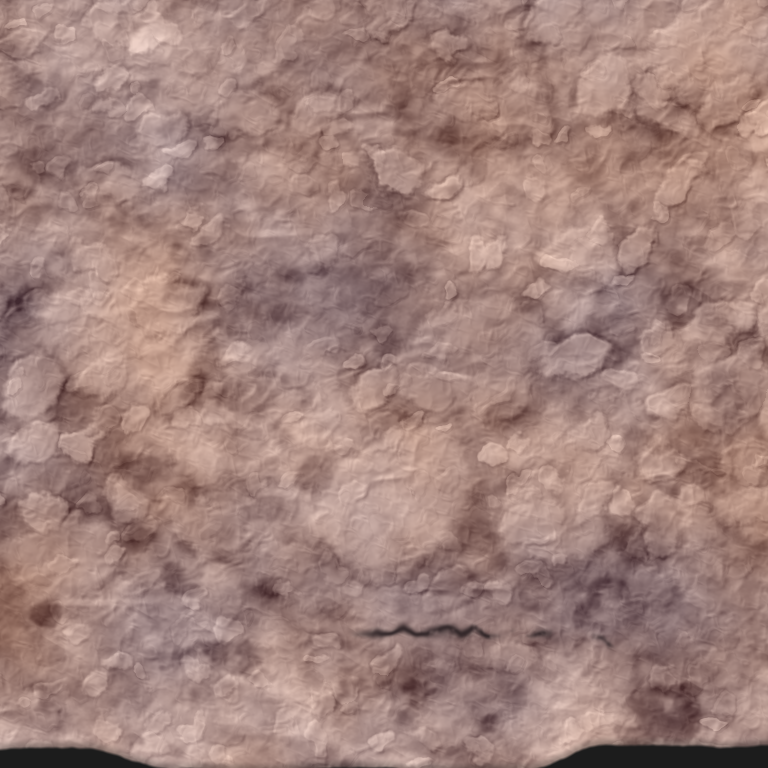
A WebGL 1 fragment shader for this texture:

```glsl
precision highp float;
// A weathered pink conglomerate: rough pale stones of three sizes set in a
// flaky matrix, over a greyer bed with a broken dark crack and a black gap below.
// Warped elliptical cells and ridged noise form a height field lit from upper left.
uniform vec2 u_resolution;

float hash(vec2 p) {
  vec3 q = fract(vec3(p.xyx) * 0.1031);
  q += dot(q, q.yzx + 33.33);
  return fract((q.x + q.y) * q.z);
}

float noise(vec2 p) {
  vec2 i = floor(p), f = fract(p);
  f = f * f * (3.0 - 2.0 * f);
  return mix(mix(hash(i), hash(i + vec2(1, 0)), f.x),
             mix(hash(i + vec2(0, 1)), hash(i + vec2(1, 1)), f.x), f.y);
}

float fbm(vec2 p) {
  float sum = 0.0, amp = 0.5;
  for (int i = 0; i < 4; i++) {
    sum += amp * noise(p);
    p = mat2(1.6, 1.2, -1.2, 1.6) * p + 17.3;
    amp *= 0.5;
  }
  return sum / 0.94;
}

// Ridged noise gives the curled flakes and small chips of the surface
float chips(vec2 p) {
  float sum = 0.0, amp = 0.5;
  p *= 22.0;
  for (int i = 0; i < 4; i++) {
    vec2 bend = vec2(noise(p * 0.8 + 5.0), noise(p * 0.8 + 31.0));
    float ridge = 2.0 * noise(p + 1.5 * bend) - 1.0;
    sum += amp * (1.0 - sqrt(ridge * ridge + 0.012));
    p = mat2(1.4, 1.0, -1.0, 1.4) * p + 9.7;
    amp *= 0.62;
  }
  return sum;
}

// Scattered tilted ellipses: x = distance (1 at the outline), y = stone id
vec2 stones(vec2 p, float cells, float share, float seed) {
  vec2 q = p * cells, home = floor(q), nearest = vec2(3.0, 0.0);
  for (int y = -1; y <= 1; y++) {
    for (int x = -1; x <= 1; x++) {
      vec2 cell = home + vec2(x, y), key = cell + seed;
      if (hash(key + 3.7) > share) continue;
      vec2 jitter = vec2(hash(key + 11.1), hash(key + 23.9));
      vec2 d = q - cell - 0.2 - 0.6 * jitter;
      float turn = 0.9 * hash(key + 41.3) - 0.1;
      d = mat2(cos(turn), -sin(turn), sin(turn), cos(turn)) * d;
      d.y *= 1.1 + 0.5 * hash(key + 57.0);
      float dist = length(d) / mix(0.28, 0.58, hash(key + 71.0));
      if (dist < nearest.x) nearest = vec2(dist, hash(key + 83.0));
    }
  }
  return nearest;
}

float cover(float d) { return smoothstep(1.12, 0.78, d); }
float rim(float d) { return exp(-pow((d - 1.12) * 5.5, 2.0)); }

vec2 warp(vec2 p) {
  vec2 coarse = vec2(fbm(p * 9.0 + 2.0), fbm(p * 9.0 + 47.0)) - 0.5;
  vec2 fine = vec2(fbm(p * 42.0), fbm(p * 42.0 + 19.0)) - 0.5;
  return p + 0.07 * coarse + 0.03 * fine;
}

float height(vec2 p, float bed) {
  vec2 w = warp(p);
  float h = 0.13 * cover(stones(w, 4.5, 0.5, 13.0).x) * (1.0 - bed);
  h += 0.1 * cover(stones(w, 11.0, 0.5, 37.0).x) * (1.0 - 0.6 * bed);
  h += 0.05 * cover(stones(w, 25.0, 0.55, 71.0).x);
  return h + 0.45 * chips(p * vec2(1.0, 1.1));
}

void main() {
  vec2 p = gl_FragCoord.xy / u_resolution;
  float bed = smoothstep(0.29, 0.2, p.y + 0.06 * (noise(p * 7.0) - 0.5));
  vec2 w = warp(p), layer = p * vec2(1.0, 1.2);
  vec2 big = stones(w, 4.5, 0.5, 13.0);
  vec2 mid = stones(w, 11.0, 0.5, 37.0);
  vec2 small = stones(w, 25.0, 0.55, 71.0);

  // Matrix tone, then stones from small to large, with patchy shaded rims
  float patchy = smoothstep(0.25, 0.65, noise(p * 26.0 + 70.0));
  float tone = 0.51 + 0.85 * (fbm(layer * 8.0 + 8.0) - 0.5) + 0.5 * (fbm(layer * 40.0) - 0.5);
  tone += cover(small.x) * (small.y - 0.35) * 0.3 - 0.06 * rim(small.x) * patchy;
  tone = mix(tone, 0.5 + 0.42 * mid.y, 0.5 * cover(mid.x) * (1.0 - 0.5 * bed));
  tone -= 0.17 * rim(mid.x) * patchy * (1.0 - 0.5 * bed);
  float bigCover = cover(big.x) * (1.0 - bed);
  tone = mix(tone, 0.56 + 0.26 * big.y, 0.55 * bigCover);
  tone -= 0.18 * rim(big.x) * patchy * (1.0 - bed);

  // Relief light, flake tone and scattered pits
  float slope = height(p, bed) - height(p + vec2(-0.0026, 0.0034), bed);
  tone += clamp(1.75 * slope, -0.34, 0.4);
  float pits = smoothstep(0.58, 0.76, fbm(layer * 17.0 + 60.0));
  tone -= pits * (0.24 + 0.2 * bed) * (1.0 - 0.7 * bigCover);
  float greyBand = exp(-pow((p.y - 0.2 - 0.1 * (noise(p * 5.0) - 0.5)) / 0.05, 2.0));
  greyBand *= smoothstep(0.15, 0.4, p.x);
  tone += 0.12 * smoothstep(0.15, 0.06, p.y) - 0.12 * greyBand;

  // Pink ramp drifting between mauve grey and orange
  vec3 rock = mix(vec3(0.40, 0.28, 0.27), vec3(0.88, 0.76, 0.715), clamp(tone, -0.25, 1.12));
  float warmth = fbm(p * 5.0 + 90.0) - 0.5 - 0.15 * greyBand;
  warmth += 0.25 * smoothstep(0.3, 0.0, length(p - vec2(0.72, 0.85)));
  rock += clamp(warmth, -0.28, 0.3) * vec3(0.09, 0.0, -0.1);

  // Broken horizontal crack in the base
  float crackY = 0.173 + 0.03 * (fbm(vec2(p.x * 17.0, 4.0)) - 0.5) + 0.012 * (noise(p * 55.0) - 0.5);
  float crack = exp(-pow((p.y - crackY) / 0.006, 2.0)) * smoothstep(0.35, 0.6, fbm(p * 28.0));
  crack *= smoothstep(0.44, 0.5, p.x) * smoothstep(0.84, 0.78, p.x);
  rock = mix(rock, vec3(0.17, 0.13, 0.14), 0.9 * crack);

  // Black gap under the lower edge
  float lip = 0.025 * smoothstep(0.21, 0.12, p.x) + 0.03 * smoothstep(0.68, 0.79, p.x) - 0.003;
  lip += 0.012 * (fbm(vec2(p.x * 20.0, 2.0)) - 0.5);
  rock *= 1.0 - 0.3 * smoothstep(0.014, 0.0, p.y - lip);
  gl_FragColor = vec4(mix(vec3(0.11), rock, smoothstep(-0.002, 0.003, p.y - lip)), 1.0);
}
```
